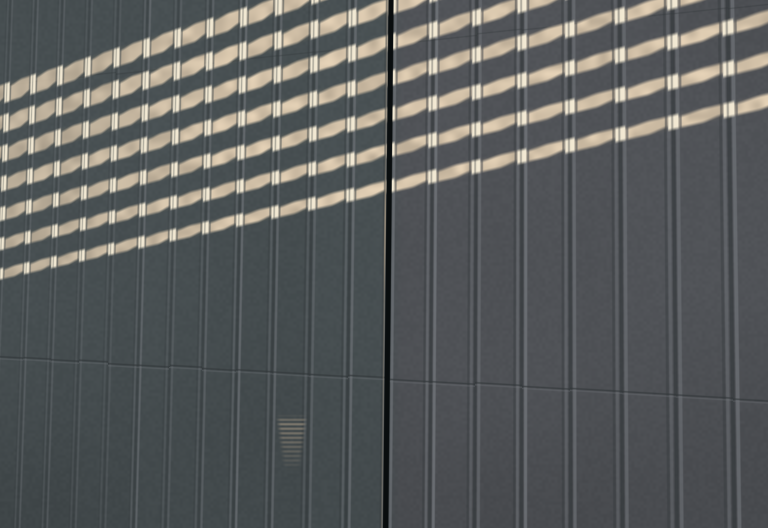
A Shadertoy shader for this texture:

```glsl
const vec3 SLATE_LEFT = vec3(0.278, 0.308, 0.318);
const vec3 SLATE_RIGHT = vec3(0.308, 0.318, 0.335);
const vec3 RIB_SHEEN = vec3(0.44, 0.455, 0.475);
const vec3 GROOVE = vec3(0.19, 0.21, 0.22);
const vec3 SUN = vec3(0.84, 0.77, 0.67);
const vec3 SUN_PEAK = vec3(0.98, 0.94, 0.85);
const vec3 GAP = vec3(0.035, 0.05, 0.055);

float hash(vec2 p) {
    p = fract(p * vec2(0.1031, 0.1173));
    p += dot(p, p.yx + 33.33);
    return fract((p.x + p.y) * p.x * 47.3);
}

float noise(vec2 p) {
    vec2 i = floor(p), f = fract(p);
    f = f * f * (3.0 - 2.0 * f);
    return mix(mix(hash(i), hash(i + vec2(1, 0)), f.x),
               mix(hash(i + vec2(0, 1)), hash(i + vec2(1, 1)), f.x), f.y);
}

float stroke(float d, float halfWidth, float soft) {
    return 1.0 - smoothstep(halfWidth - soft, halfWidth + soft, abs(d));
}

// Signed distance from the central gap, straightened for the leaning ribs
float leanedX(vec2 uv) {
    float d = uv.x - 0.508;
    return d + (uv.y - 0.62) * (0.036 * d - 0.007);
}

// Rib number: spacing widens to the right in perspective
float ribCoord(float d) {
    return d / (0.0533 + 0.02245 * d);
}

// Sun stripes: x = coverage on the flats, y = coverage on the ribs
vec2 sunStripes(vec2 uv, float panelPos) {
    float lowest = 0.519 - 0.328 * uv.x;
    float spacing = 0.0566 + 0.0225 * uv.x;
    float row = (lowest - (1.0 - uv.y)) / spacing;
    float id = clamp(floor(row + 0.5), 0.0, 6.0);
    float q = row - id;
    float h = mix(0.16 + 0.02 * id, 0.15, uv.x);
    float upper = h * (0.7 + 0.4 * smoothstep(0.1, 0.6, panelPos));
    float lower = -h * (1.1 - 0.55 * smoothstep(0.5, 0.9, panelPos));
    float soft = 0.05 + 0.001 / spacing;
    float flats = smoothstep(-soft, soft, upper - q) * smoothstep(-soft, soft, q - lower);
    return vec2(flats, stroke(q, h * 1.15, soft));
}

// Small ribbed reflection, tapering downward
float reflection(vec2 uv, vec2 center, vec2 size) {
    vec2 q = (uv - center) / size;
    float width = 0.85 + 0.3 * q.y;
    float mask = stroke(q.x, width, 0.25) * stroke(q.y, 0.9, 0.2);
    return mask * (0.5 + 0.5 * sin(q.y * 38.0)) * (0.55 + 0.45 * q.y);
}

void mainImage(out vec4 fragColor, in vec2 fragCoord) {
    vec2 uv = fragCoord / iResolution.xy;
    vec2 px = 1.0 / iResolution.xy;
    float d = leanedX(uv);
    float k = ribCoord(d);
    float rib = floor(k + 0.5);
    float t = k - rib;
    float panel = floor(k);
    float panelPos = fract(k);
    float scale = 0.0533 + 0.02245 * d;
    float soft = px.x * 0.0533 / (scale * scale);
    float ribTone = hash(vec2(rib + 40.0, 3.0));

    // Painted panels
    vec3 color = mix(SLATE_LEFT, SLATE_RIGHT, smoothstep(-0.01, 0.02, d));
    color *= 0.95 + 0.07 * noise(uv * vec2(3.0, 4.0)) + 0.03 * hash(vec2(panel + 30.0, 8.0));
    color *= 0.92 + 0.08 * smoothstep(0.0, 0.5, uv.y);
    color += 0.018 * (noise(uv * vec2(250.0, 170.0)) - 0.5);

    // Paired rib edges with a groove between them
    float relief = mix(0.45, 1.0, smoothstep(0.0, 0.6, uv.x));
    float leftEdge = stroke(t + 0.085, 0.028, soft);
    float rightEdge = stroke(t - 0.085, 0.032, soft);
    float hollow = max(stroke(t, 0.035, soft), 0.6 * stroke(t + 0.15, 0.025, soft));
    color = mix(color, GROOVE, 0.6 * relief * hollow);
    color = mix(color, RIB_SHEEN, relief * leftEdge * (0.35 + 0.3 * ribTone));
    color = mix(color, RIB_SHEEN, relief * rightEdge * (0.5 + 0.5 * ribTone));

    // Horizontal seams, stepped a little at each panel
    float shift = 0.004 * (hash(vec2(panel + 50.0, 5.0)) - 0.5);
    float seam = uv.y - (0.325 - 0.083 * uv.x) + shift;
    float upperSeam = uv.y - (0.838 + 0.155 * uv.x) + shift;
    color = mix(color, GROOVE, 0.65 * stroke(seam, 0.0014, px.y));
    color = mix(color, RIB_SHEEN, 0.35 * stroke(seam + 0.004, 0.0012, px.y));
    color = mix(color, GROOVE, 0.35 * stroke(upperSeam, 0.0012, px.y));

    // Sunlight through slats, broken by rib shadows
    vec2 sun = sunStripes(uv, panelPos);
    float ribMask = stroke(t, 0.095, soft);
    float ribShadow = stroke(abs(t) - 0.13, 0.025, soft);
    float grain = 0.88 + 0.2 * noise(uv * vec2(70.0, 50.0));
    float strength = mix(0.82, 1.0, smoothstep(0.0, 0.35, uv.x));
    color += vec3(0.035, 0.028, 0.015) * sun.y;
    color = mix(color, SUN * grain, sun.x * strength * (1.0 - ribMask) * (1.0 - 0.65 * ribShadow));
    color = mix(color, SUN_PEAK, sun.y * ribMask * (0.95 - 0.4 * stroke(t + 0.02, 0.02, soft)));
    color = mix(color, SUN * 0.75, 0.7 * reflection(uv, vec2(0.38, 0.16), vec2(0.016, 0.052)));

    // Central gap with its lit left lip
    float lipGlow = 0.4 + 0.6 * stroke(uv.y - 0.56, 0.08, 0.06);
    color = mix(color, SUN * 0.72, lipGlow * stroke(d + 0.0062, 0.001, px.x));
    color = mix(color, GAP, stroke(d + 0.0015, 0.0034, px.x * 0.8));
    fragColor = vec4(color, 1.0);
}
```
